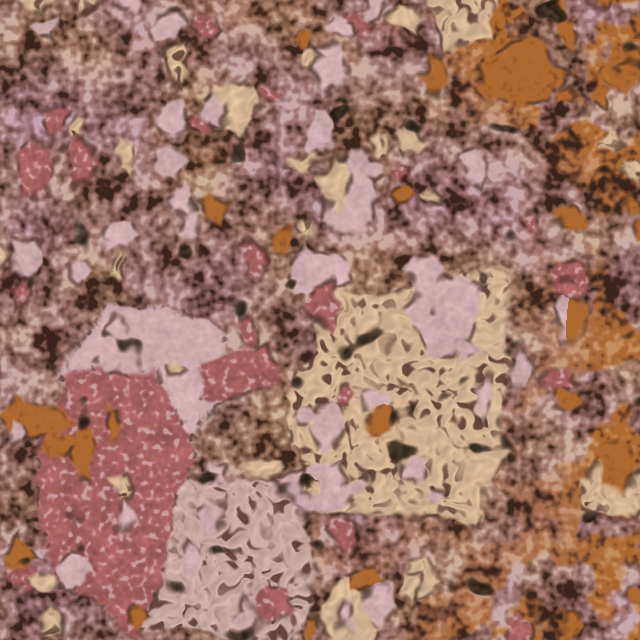
Give the GLSL for this texture, as a three.js fragment shader.

```glsl
varying vec2 vUv;

// Colours
const vec3 DARK = vec3(0.23, 0.14, 0.11);
const vec3 BROWN = vec3(0.48, 0.33, 0.29);
const vec3 MAUVE = vec3(0.64, 0.47, 0.44);
const vec3 PALE = vec3(0.80, 0.67, 0.64);
const vec3 LILAC = vec3(0.81, 0.67, 0.68);
const vec3 ROSE = vec3(0.66, 0.38, 0.38);
const vec3 CREAM = vec3(0.84, 0.71, 0.58);
const vec3 RUST = vec3(0.44, 0.26, 0.15);
const vec3 ORANGE = vec3(0.68, 0.41, 0.19);
const vec3 OLIVE_BLACK = vec3(0.16, 0.12, 0.08);

// Shape and contrast
const float TAU = 6.2831853;
const float EDGE = 0.004;
const float RIM_WIDTH = 0.007;
const float WARP_COARSE = 0.022;
const float WARP_FINE = 0.010;
const float MATRIX_GAIN = 1.5;
const float MATRIX_LEVEL = 0.52;
const float PIT_SCALE = 68.0;

vec2 hash2(vec2 p) {
  vec3 q = fract(p.xyx * vec3(0.1031, 0.1030, 0.0973));
  q += dot(q, q.yzx + 33.33);
  return fract((q.xx + q.yz) * q.zy);
}

float corner(vec2 cell, vec2 offset) {
  float a = TAU * hash2(cell).x;
  return dot(vec2(cos(a), sin(a)), offset);
}

float gradientNoise(vec2 p) {
  vec2 i = floor(p), f = fract(p), e = vec2(1.0, 0.0);
  vec2 u = f * f * f * (f * (f * 6.0 - 15.0) + 10.0);
  return mix(mix(corner(i, f), corner(i + e, f - e), u.x),
             mix(corner(i + e.yx, f - e.yx), corner(i + 1.0, f - 1.0), u.x), u.y);
}

vec2 warp(vec2 p) {
  return vec2(gradientNoise(p), gradientNoise(p + 41.7));
}

// Irregular convex polygon, in the units of its half size
float clast(vec2 p, vec2 halfSize, float seed) {
  float d = -1.0;
  for (int k = 0; k < 6; k++) {
    vec2 h = hash2(vec2(seed, float(k) * 7.3));
    float a = TAU * (float(k) + 0.7 * h.x) / 6.0;
    d = max(d, dot(p / halfSize, vec2(cos(a), sin(a))) - mix(0.72, 1.0, h.y));
  }
  return d * min(halfSize.x, halfSize.y);
}

// Scattered clasts: distance to the nearest one and its random id
vec2 scatter(vec2 p, float scale, float share, float seed) {
  vec2 q = p * scale, nearest = vec2(1.0, 0.0);
  for (int j = -1; j <= 1; j++) {
    for (int i = -1; i <= 1; i++) {
      vec2 cell = floor(q) + vec2(float(i), float(j));
      vec2 place = hash2(cell + seed), trait = hash2(cell + seed + 57.0);
      if (trait.x > share) continue;
      vec2 halfSize = mix(vec2(0.24), vec2(0.46, 0.58), vec2(trait.y, place.x));
      float d = clast(q - cell - 0.2 - 0.6 * place, halfSize, place.y * 91.0 + seed);
      if (d < nearest.x) nearest = vec2(d, trait.y);
    }
  }
  return vec2(nearest.x / scale, nearest.y);
}

vec3 ramp(float t) {
  vec3 c = mix(DARK, BROWN, smoothstep(0.0, 0.32, t));
  c = mix(c, MAUVE, smoothstep(0.3, 0.62, t));
  return mix(c, PALE, smoothstep(0.6, 0.98, t));
}

vec3 rusty(float t) {
  vec3 c = mix(DARK, RUST, smoothstep(-0.1, 0.25, t));
  c = mix(c, ORANGE, smoothstep(0.2, 0.55, t));
  return mix(c, vec3(0.77, 0.55, 0.36), smoothstep(0.65, 1.1, t));
}

// Pale stone with dark pits and lit pit rims
vec3 pitted(vec3 base, vec2 p, float amount) {
  float n = gradientNoise(p * PIT_SCALE) + 0.5 * gradientNoise(p * PIT_SCALE * 0.5);
  float lit = n - gradientNoise(p * PIT_SCALE + vec2(-0.35, 0.35));
  float patchy = smoothstep(-0.3, 0.2, gradientNoise(p * 9.0 + 3.0) + amount - 0.5);
  vec3 c = base * (1.0 + 0.16 * lit);
  return mix(c, mix(DARK, BROWN, 0.45), patchy * smoothstep(0.06, 0.4, n) * 0.9);
}

// Lay a clast over the rock with a broken dark rim
vec3 lay(vec3 rock, vec3 fill, float d, float broken) {
  float rim = smoothstep(RIM_WIDTH, 0.0, abs(d)) * smoothstep(0.0, 0.35, broken);
  vec3 c = mix(rock, fill, smoothstep(EDGE, -EDGE, d));
  return mix(c, DARK, 0.6 * rim);
}

void main() {
  vec2 p = vUv + WARP_COARSE * warp(vUv * 13.0) + WARP_FINE * warp(vUv * 42.0);
  float coarse = gradientNoise(p * 12.0 + 5.0);
  float medium = gradientNoise(vUv * 33.0 + 11.0);
  float fine = gradientNoise(vUv * 78.0 + 23.0);
  float grit = gradientNoise(vUv * 125.0 + 31.0);

  // Mottled matrix with tan and mauve drifts
  float tone = MATRIX_LEVEL + MATRIX_GAIN * (0.45 * coarse + 0.5 * medium + 0.42 * fine + 0.18 * grit);
  float drift = gradientNoise(p * 8.0 + 71.0);
  vec3 rock = ramp(tone) * (1.0 + drift * vec3(0.04, 0.08, -0.16));

  // Iron stain, strongest to the right, above and below
  float iron = 0.9 * (vUv.x - 0.5) + 0.6 * abs(vUv.y - 0.45) - 0.2;
  iron = smoothstep(-0.05, 0.35, iron + 0.5 * gradientNoise(vUv * 2.3 + 9.0));
  float stain = gradientNoise(p * 10.0 + 17.0) + 0.5 * gradientNoise(p * 25.0);
  rock = mix(rock, rusty(tone), iron * smoothstep(-0.02, 0.18, stain));

  // Clast fills
  float soft = 0.10 * medium + 0.09 * fine + 0.08 * grit;
  vec3 lilac = LILAC * (1.0 + 0.8 * soft + 0.08 * coarse);
  vec3 rose = mix(ROSE * (1.0 + 1.6 * soft), LILAC, 0.75 * smoothstep(0.12, 0.5, fine + 0.6 * grit));
  vec3 orange = rusty(0.58 + 2.2 * soft);

  // Large clasts
  rock = lay(rock, pitted(PALE, p, 0.75), clast(p - vec2(0.34, 0.11), vec2(0.17, 0.14), 4.0), medium);
  rock = lay(rock, pitted(CREAM, p, 0.55), clast(p - vec2(0.64, 0.35), vec2(0.19, 0.21), 8.0), medium);
  rock = lay(rock, lilac, clast(p - vec2(0.23, 0.42), vec2(0.15, 0.09), 2.0), fine);
  rock = lay(rock, rose, clast(p - vec2(0.16, 0.25), vec2(0.13, 0.23), 6.0), fine);

  // Scattered clasts, finer and more numerous in each pass
  for (int k = 0; k < 3; k++) {
    float level = float(k);
    vec2 g = scatter(p, 6.5 + 6.5 * level, 0.26 - 0.02 * level, 13.0 + 29.0 * level);
    float kind = fract(g.y * 17.0);
    vec3 fill = kind < 0.6 ? lilac : (kind < 0.8 ? rose : pitted(CREAM, p, 0.5));
    if (kind < 0.15 + 0.6 * iron) fill = orange;
    rock = lay(rock, fill, g.x, medium + 0.1);
  }

  // Dark olive seams and cavities
  float seam = gradientNoise(p * vec2(12.0, 18.0) + 83.0) + 0.35 * medium;
  rock = mix(rock, OLIVE_BLACK * (1.0 + fine), 0.85 * smoothstep(0.38, 0.54, seam));
  gl_FragColor = vec4(clamp(rock, 0.0, 1.0), 1.0);
}
```
